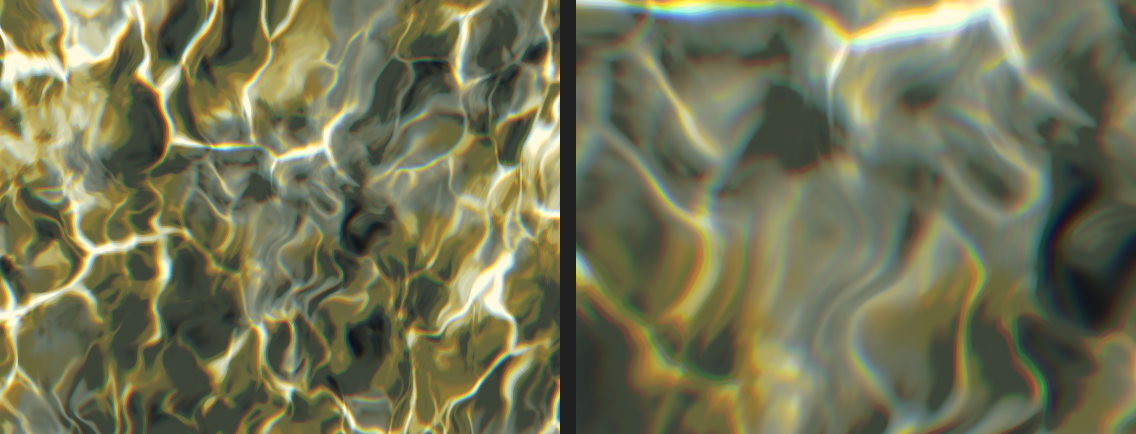
Left: the whole. Right: its middle third, enlarged.
This texture is drawn by a WebGL 1 fragment shader. Its source:

```glsl
precision highp float;
uniform vec2 u_resolution;

const vec3 ABYSS = vec3(0.06, 0.08, 0.09);
const vec3 SHADOW = vec3(0.24, 0.27, 0.22);
const vec3 OLIVE = vec3(0.41, 0.40, 0.23);
const vec3 OCHRE = vec3(0.55, 0.47, 0.21);
const vec3 STRAW = vec3(0.70, 0.65, 0.36);
const vec3 CREAM = vec3(0.81, 0.81, 0.66);
const vec3 GLARE = vec3(1.00, 0.98, 0.88);
const vec3 SLATE = vec3(0.43, 0.47, 0.42);

const vec2 CELL_SCALE = vec2(5.2, 3.5);   // caustic cells per canvas height
const vec2 FINE_SCALE = vec2(12.0, 7.0);  // cells of the faint second net
const float WARP = 0.24;                  // large bending of the surface
const float FINE_WARP = 0.035;            // small wobble of the lines
const float TILT = 0.32;                  // rise of the features to the right
const float LINE_WIDTH = 0.12;
const float BASE_TONE = 0.425;
const float DISPERSION = 0.005;           // colour fringe width
const float GLINT_SCALE = 6.0;
const float GLINT_CHANCE = 0.07;

vec2 hash2(vec2 p) {
  vec3 a = fract(p.xyx * vec3(0.1031, 0.1030, 0.0973));
  a += dot(a, a.yzx + 33.33);
  return fract((a.xx + a.yz) * a.zy);
}

float noise(vec2 p) {
  vec2 i = floor(p), f = fract(p);
  f = f * f * f * (f * (f * 6.0 - 15.0) + 10.0);
  float low = mix(hash2(i).x, hash2(i + vec2(1.0, 0.0)).x, f.x);
  float high = mix(hash2(i + vec2(0.0, 1.0)).x, hash2(i + 1.0).x, f.x);
  return mix(low, high, f.y);
}

float fbm(vec2 p) {
  float sum = 0.0, amp = 0.533;
  for (int i = 0; i < 4; i++) {
    sum += amp * noise(p);
    p = mat2(1.6, 1.2, -1.2, 1.6) * p + 7.3;
    amp *= 0.5;
  }
  return sum;
}

// x: gap between the two nearest cells, y: random value of the cell
vec2 cells(vec2 p) {
  vec2 home = floor(p);
  float near = 9.0, next = 9.0, id = 0.0;
  for (int y = -1; y <= 1; y++) {
    for (int x = -1; x <= 1; x++) {
      vec2 c = home + vec2(float(x), float(y));
      vec2 h = hash2(c + 40.0);
      float d = length(c + 0.1 + 0.8 * h - p);
      if (d < near) { next = near; near = d; id = fract(h.x * 7.0 + h.y * 5.0); }
      else next = min(next, d);
    }
  }
  return vec2(next - near, id);
}

vec2 bend(vec2 p) {
  vec2 wide = vec2(fbm(p * 2.6 + 3.0), fbm(p * 2.6 + 19.0)) - 0.5;
  vec2 fine = vec2(noise(p * 17.0), noise(p * 17.0 + 31.0)) - 0.5;
  return p + WARP * wide + FINE_WARP * fine - vec2(0.0, TILT * p.x * p.x);
}

// Brightness of the refracted bed and the light nets upon it
float waterTone(vec2 p) {
  vec2 q = bend(p);
  float chop = smoothstep(0.35, 0.75, noise(p * 2.8 + 11.0) + 0.2 * (p.x + p.y - 1.1));
  float tone = BASE_TONE + 0.8 * (fbm(q * vec2(4.5, 3.2) + 5.0) - 0.5);
  tone += mix(0.35, 0.95, chop) * (fbm(q * vec2(21.0, 14.0)) - 0.5);

  // Curled ripple contours
  float curl = 0.5 + 0.5 * sin(46.0 * fbm(q * vec2(5.2, 3.4) + 60.0));
  float patches = smoothstep(0.35, 0.7, noise(p * 4.0 + 80.0));
  tone += (0.08 + 0.24 * patches) * (curl * curl * curl - 0.3);

  // Bright net, broken and of uneven width, with a soft halo
  vec2 cell = cells(q * CELL_SCALE);
  float strength = smoothstep(0.25, 0.7, noise(p * 4.5 + 52.0));
  float breaks = noise(p * 19.0 + 23.0);
  float core = 1.0 - smoothstep(0.0, LINE_WIDTH * (0.6 + 0.9 * breaks), cell.x);
  tone += 0.2 * (cell.y - 0.5) * smoothstep(0.0, 0.25, cell.x);
  tone += strength * ((0.2 + 0.45 * breaks) * core + 0.22 * exp(-6.0 * cell.x));

  // Faint second net of small wrinkles
  float wrinkle = 1.0 - smoothstep(0.0, 0.2, cells(q * FINE_SCALE + 13.0).x);
  return tone + 0.27 * wrinkle * smoothstep(0.4, 0.75, noise(p * 6.0 + 37.0));
}

vec3 ramp(float t) {
  vec3 c = mix(ABYSS, SHADOW, smoothstep(-0.15, 0.17, t));
  c = mix(c, OLIVE, smoothstep(0.22, 0.36, t));
  c = mix(c, OCHRE, smoothstep(0.42, 0.53, t));
  c = mix(c, STRAW, smoothstep(0.54, 0.67, t));
  c = mix(c, CREAM, smoothstep(0.69, 0.87, t));
  return mix(c, GLARE, smoothstep(0.88, 1.10, t));
}

float glints(vec2 p) {
  vec2 g = p * GLINT_SCALE;
  vec2 h = hash2(floor(g) + 9.0);
  float d = length(fract(g) - 0.3 - 0.4 * h.yx);
  return step(h.x, GLINT_CHANCE) * (1.0 - smoothstep(0.03, 0.13, d));
}

void main() {
  vec2 p = gl_FragCoord.xy / u_resolution.y;
  float angle = 6.283 * noise(p * 3.0 + 70.0);
  vec2 fringe = DISPERSION * vec2(cos(angle), sin(angle));
  vec3 tone = vec3(waterTone(p - fringe), waterTone(p), waterTone(p + fringe));
  vec3 color = vec3(ramp(tone.r).r, ramp(tone.g).g, ramp(tone.b).b);

  // Sky reflected in cool patches of middle tone
  float sky = smoothstep(0.51, 0.64, fbm(p * vec2(6.0, 5.0) + 90.0));
  float middle = smoothstep(0.2, 0.38, tone.g) * (1.0 - smoothstep(0.6, 0.8, tone.g));
  color = mix(color, SLATE + 0.6 * (tone - 0.44), 0.85 * sky * middle);

  color = mix(color, GLARE, glints(p + 0.05 * (noise(p * 12.0) - 0.5)));
  gl_FragColor = vec4(clamp(color, 0.0, 1.0), 1.0);
}
```
